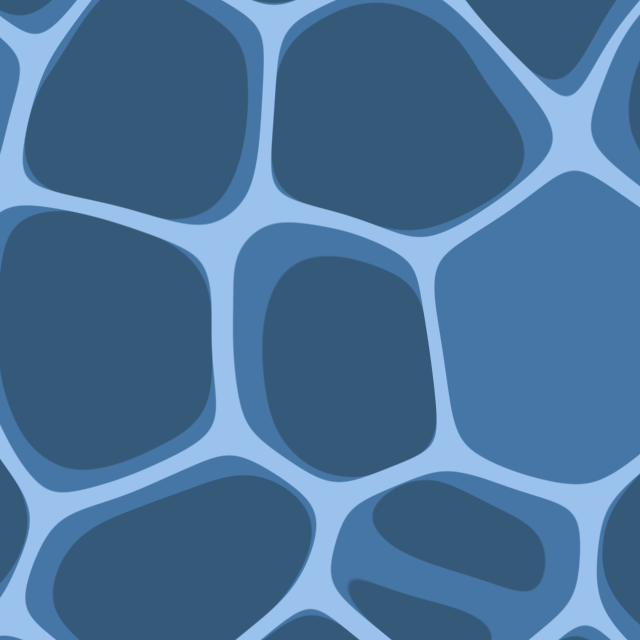
This texture is drawn by a WebGL 2 fragment shader. Its source:

```glsl
#version 300 es
precision highp float;
// Large rounded paving stones parted by pale, curving veins.
// A warped, staggered Voronoi grid gives the veins; rounded, off-centre
// dark patches fill the stones and leave a mid-blue rim of uneven width.

#define CELL_SIZE vec2(0.4, 0.3333)
#define JITTER 0.55
#define STAGGER 0.2
#define WARP 0.055
#define VEIN_WIDTH 0.0115
#define VEIN_ROUND 0.019
#define PATCH_ROUND 0.031
#define RIM 0.008
#define LEAN 0.036
#define STONE_DARK vec3(0.208, 0.349, 0.471)
#define STONE_MID vec3(0.271, 0.463, 0.651)
#define VEIN_LIGHT vec3(0.604, 0.761, 0.925)

uniform vec2 u_resolution;
out vec4 fragColor;

float hash(vec2 p) {
    return fract(sin(dot(p, vec2(127.1, 311.7))) * 43758.5453);
}

float valueNoise(vec2 p) {
    vec2 i = floor(p);
    vec2 f = fract(p);
    f = f * f * f * (f * (f * 6.0 - 15.0) + 10.0);
    float low = mix(hash(i), hash(i + vec2(1.0, 0.0)), f.x);
    float high = mix(hash(i + vec2(0.0, 1.0)), hash(i + vec2(1.0)), f.x);
    return mix(low, high, f.y);
}

// Centre of a stone: odd and even rows shift in opposite directions.
vec2 stoneCentre(vec2 id) {
    float shift = STAGGER * (1.0 - 2.0 * mod(id.y, 2.0));
    vec2 jitter = vec2(hash(id + 3.7), hash(id + 19.3)) - 0.5;
    return (id + 0.5 + vec2(shift, 0.0) + JITTER * jitter) * CELL_SIZE;
}

vec2 nearestStone(vec2 p) {
    vec2 base = floor(p / CELL_SIZE);
    vec2 best = base;
    float bestDist = 1e3;
    for (int y = -2; y <= 2; y++) {
        for (int x = -2; x <= 2; x++) {
            vec2 id = base + vec2(x, y);
            float dist = distance(p, stoneCentre(id));
            if (dist < bestDist) {
                bestDist = dist;
                best = id;
            }
        }
    }
    return best;
}

// x: rounded distance to the stone's edge, y: the same for its dark patch.
vec2 stoneFields(vec2 p, vec2 id) {
    vec2 centre = stoneCentre(id);
    float angle = 6.2832 * hash(id + 41.0);
    vec2 lean = vec2(cos(angle), sin(angle)) * mix(0.4, 1.0, hash(id + 57.0));
    float wobble = 0.022 * (valueNoise(p * 6.0 + 31.0) - 0.5);
    float kind = mod(id.x + 3.0 * id.y, 11.0);

    // Exponential smooth minimum over all bisectors.
    vec2 total = vec2(0.0);
    for (int y = -2; y <= 2; y++) {
        for (int x = -2; x <= 2; x++) {
            if (x == 0 && y == 0) continue;
            vec2 other = stoneCentre(id + vec2(x, y));
            vec2 dir = normalize(other - centre);
            float edge = dot(0.5 * (centre + other) - p, dir);
            float inset = max(RIM + LEAN * dot(lean, dir) + wobble, -0.006);
            total += exp(-vec2(edge / VEIN_ROUND, (edge - inset) / PATCH_ROUND));
        }
    }

    // A few stones have their patch split by a slanted channel.
    if (abs(kind - 1.0) < 0.5) {
        float across = dot(p - centre, vec2(0.5, 0.866));
        float channel = abs(across + 0.02 * sin(p.x * 14.0)) - 0.012;
        total.y += exp(-channel / PATCH_ROUND);
    }

    vec2 field = -vec2(VEIN_ROUND, PATCH_ROUND) * log(total);
    // A sparse set of stones has no patch at all.
    if (abs(kind - 5.0) < 0.5) field.y = -1.0;
    return field;
}

void main() {
    vec2 uv = gl_FragCoord.xy / u_resolution.y;
    float soft = 0.9 / u_resolution.y;

    // Bend the grid so that the veins curve.
    vec2 bend = vec2(valueNoise(uv * 4.0 + 7.0), valueNoise(uv * 4.0 + 23.0));
    vec2 p = uv + WARP * (bend - 0.5);

    vec2 field = stoneFields(p, nearestStone(p));
    float vein = VEIN_WIDTH * mix(0.6, 1.4, valueNoise(uv * 5.0 + 61.0));

    // Layer the patch over the stone, and the veins over both.
    float patchMask = smoothstep(-soft, soft, field.y - vein);
    float veinMask = 1.0 - smoothstep(-soft, soft, field.x - vein);
    vec3 colour = mix(STONE_MID, STONE_DARK, patchMask);
    colour = mix(colour, VEIN_LIGHT, veinMask);
    fragColor = vec4(colour, 1.0);
}
```
